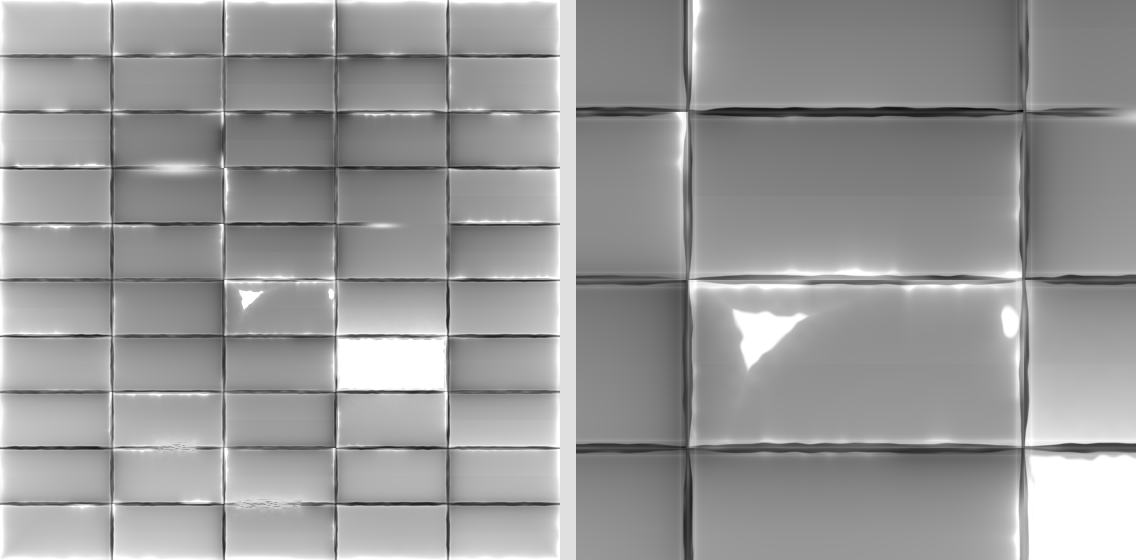
Left: the whole. Right: its middle third, enlarged.
This texture map is drawn by a WebGL 2 fragment shader. Its source:

```glsl
#version 300 es
precision highp float;
uniform vec2 u_resolution;
out vec4 fragColor;

float hash(vec2 p) {
  vec3 q = fract(p.xyx * 0.1031);
  q += dot(q, q.yzx + 33.33);
  return fract((q.x + q.y) * q.z);
}

float noise(vec2 p) {
  vec2 i = floor(p), f = fract(p);
  f = f * f * (3.0 - 2.0 * f);
  return mix(mix(hash(i), hash(i + vec2(1, 0)), f.x),
             mix(hash(i + vec2(0, 1)), hash(i + vec2(1, 1)), f.x), f.y);
}

// Distance outside a box, negative inside
float box(vec2 p, vec2 halfSize) {
  vec2 d = abs(p) - halfSize;
  return length(max(d, 0.0)) + min(max(d.x, d.y), 0.0);
}

// One joint: x runs along it, y across it; count holds the cells on each axis
float joint(float tone, vec2 p, vec2 count, float seed, float strength, float damage) {
  float line = floor(p.y * count.y + 0.5);
  if (line < 0.5 || line > count.y - 0.5) return tone;
  float pixel = 1.0 / min(u_resolution.x, u_resolution.y);
  float across = p.y - line / count.y;
  float segment = floor(p.x * count.x);
  vec2 id = vec2(segment, line) + seed;
  float side = across > 0.0 ? 7.0 : 19.0;
  float endDist = (0.5 - abs(fract(p.x * count.x) - 0.5)) / count.x;

  // Soft shade beside the joint, different on each side
  float a = abs(across);
  float shade = hash(id + side) - 0.72;
  tone += shade * (0.2 * exp(-a / 0.022) + 0.26 * exp(-a / 0.007)) * strength;

  // Ragged bright chips with a wide glow
  float wear = max(pow(hash(id + side + 31.0), 1.6), damage);
  float rough = noise(vec2(p.x * 130.0, id.y * 9.0 + side));
  float patches = smoothstep(0.3, 0.8, noise(vec2(p.x * 20.0, id.y * 5.0 + side)));
  patches = max(patches, 0.55 * damage);
  float chip = max(a - 0.002 - wear * patches * (0.001 + 0.005 * rough * rough), 0.0);
  float bright = wear * patches * (0.72 * exp(-chip / 0.002) + 0.4 * exp(-chip / 0.011));
  tone = mix(tone, 1.0, clamp(bright, 0.0, 1.0) * strength);
  tone += 0.07 * exp(-abs(a - 0.0045) / 0.0012) * strength;

  // Dark core of two lines, pinched at the crossings
  float taper = mix(0.35, 1.0, smoothstep(0.0, 0.03, endDist));
  float wobble = (noise(vec2(p.x * 110.0, id.y * 3.0)) - 0.5) * 0.001;
  float halfWidth = 0.0027 * taper;
  float core = 1.0 - smoothstep(halfWidth - pixel, halfWidth + pixel, abs(across + wobble));
  float grain = noise(vec2(p.x * 65.0, p.y * 420.0) + seed);
  float dark = 0.06 + 0.2 * hash(id + 3.0) + 0.2 * grain * grain;
  dark += 0.12 * exp(-a * a / 0.000001);
  return mix(tone, dark, core * strength * (1.0 - 0.6 * wear * patches));
}

void main() {
  vec2 p = gl_FragCoord.xy / u_resolution;
  vec2 grid = vec2(5.0, 10.0);
  vec2 tile = floor(p * grid), cell = fract(p * grid);
  float column = tile.x == 3.0 ? 1.0 : 0.0;
  float ragged = noise(p * 150.0) - 0.5;

  // Two tiles read as one where their joint is missing
  float merged = column * step(0.5, p.y) * step(p.y, 0.7);
  vec2 slab = merged > 0.5 ? vec2(3.0, 5.0) : tile;
  float rise = merged > 0.5 ? (p.y - 0.5) / 0.2 : cell.y;

  // Broad tone, darkest above the middle, varied per tile
  float tone = 0.515 + 0.19 * smoothstep(0.1, 0.68, length((p - vec2(0.53, 0.68)) * vec2(1.05, 1.0)));
  tone += 0.06 * (hash(slab + 11.0) - 0.5) + 0.09 * (0.5 - rise);
  tone += 0.05 * (noise(p * 7.0) - 0.5);

  // White outer border
  float border = min(min(p.x, 1.0 - p.x), min(p.y, 1.0 - p.y));
  float borderGap = max(border - 0.005 * noise(p * 45.0), 0.0);
  tone = mix(tone, 1.0, 0.75 * exp(-borderGap / 0.006) + 0.27 * exp(-borderGap / 0.035));

  // Light spilling up and down from the bare tile
  float bare = box(p - vec2(0.699, 0.35), vec2(0.094, 0.044)) + 0.004 * ragged;
  tone = mix(tone, 1.0, column * 0.75 * exp(-max(bare, 0.0) / 0.048));

  // Joints, with one horizontal joint partly missing
  float damage = tile == vec2(2, 4) ? 0.85 : 0.0;
  float gap = column * (1.0 - step(0.05, abs(p.y - 0.6)));
  float kept = 1.0 - gap * smoothstep(0.635, 0.67, p.x);
  tone = joint(tone, p, grid, 40.0, kept, damage);
  tone = joint(tone, p.yx, grid.yx, 90.0, 1.0, damage);
  float sliver = length((p - vec2(0.682, 0.597)) * vec2(1.0, 6.0));
  tone = mix(tone, 1.0, 0.8 * exp(-sliver * sliver / 0.0007));

  // Frayed, scribbled stretches of the lower joints
  for (int i = 0; i < 2; i++) {
    float k = float(i);
    vec2 q = p - vec2(0.48 - 0.165 * k, 0.1 + 0.102 * k);
    float lens = box(q, vec2(0.055 - 0.025 * k, 0.005)) + 0.006 * ragged;
    float strands = abs(noise(vec2(q.x * 70.0 + q.y * 240.0, q.y * 330.0)) - 0.5);
    float fray = mix(0.55, 0.82, smoothstep(0.0, 0.25, strands));
    tone = mix(tone, 1.0, 0.5 * exp(-max(lens, 0.0) / 0.01));
    tone = mix(tone, fray, 0.8 * (1.0 - smoothstep(-0.002, 0.005, lens)));
  }

  // Bright glow on a worn upper joint
  vec2 glow = (p - vec2(0.315, 0.699)) / vec2(0.06, 0.012);
  tone = mix(tone, 1.0, 0.85 * exp(-dot(glow, glow)));

  // Wedge-shaped chip and a smaller one at the tile's right edge
  float wedge = max(p.y - 0.482 + 0.1 * (p.x - 0.43),
                    dot(p - vec2(0.427, 0.483), vec2(-0.97, -0.24)));
  wedge = max(wedge, dot(p - vec2(0.47, 0.478), vec2(0.674, -0.739)));
  float nick = length((p - vec2(0.592, 0.476)) * vec2(1.5, 0.8)) - 0.007;
  float chips = min(wedge, nick) + 0.004 * ragged;
  tone = mix(tone, 1.0, 0.4 * exp(-max(chips, 0.0) / 0.008));
  tone = mix(tone, 1.0, 1.0 - smoothstep(-0.001, 0.0015, min(chips, bare)));

  fragColor = vec4(vec3(clamp(tone, 0.0, 1.0)), 1.0);
}
```
